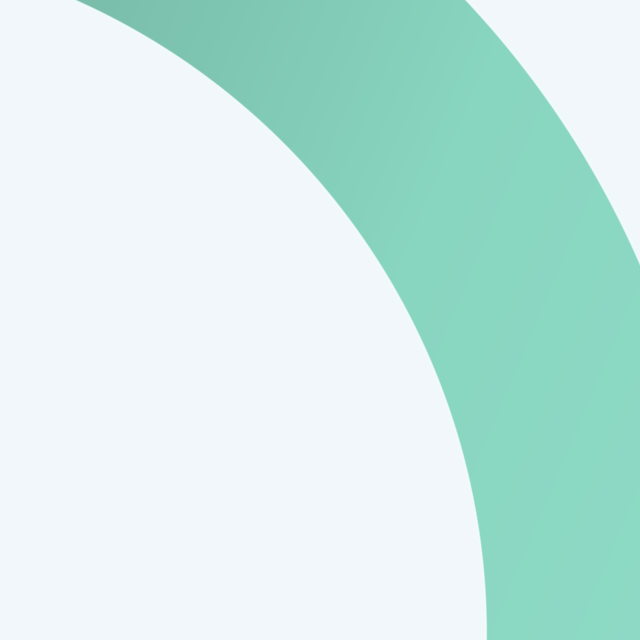
Reproduce this background procedurally as a Shadertoy shader.

```glsl
const vec3 PAPER = vec3(0.945, 0.969, 0.984);
const vec3 HALO = vec3(0.955, 0.995, 0.992);
const vec3 MINT_DARK = vec3(0.475, 0.743, 0.665);
const vec3 MINT_MID = vec3(0.533, 0.834, 0.752);
const vec3 MINT_LIGHT = vec3(0.553, 0.852, 0.772);

const vec2 RING_CENTER = vec2(-0.323, 0.0104);
const float INNER_RADIUS = 1.0837;
const float OUTER_RADIUS = 1.4427;
const float EDGE_SOFTNESS = 0.0016;
const float HALO_WIDTH = 0.004;
const float HALO_STRENGTH = 0.6;

const vec2 SHADE_DIRECTION = vec2(0.92, -0.39);
const float SHADE_START = 0.12;
const float SHADE_MID = 0.74;
const float SHADE_END = 1.31;

// Signed distance to the ring, negative inside the band
float ringDistance(vec2 p) {
    float middle = 0.5 * (INNER_RADIUS + OUTER_RADIUS);
    float halfWidth = 0.5 * (OUTER_RADIUS - INNER_RADIUS);
    return abs(length(p - RING_CENTER) - middle) - halfWidth;
}

// Diagonal gradient measured from the top left corner
vec3 mintShade(vec2 p) {
    float t = dot(p - vec2(0.0, 1.0), SHADE_DIRECTION);
    float rise = clamp((t - SHADE_START) / (SHADE_MID - SHADE_START), 0.0, 1.0);
    float settle = clamp((t - SHADE_MID) / (SHADE_END - SHADE_MID), 0.0, 1.0);
    vec3 color = mix(MINT_DARK, MINT_MID, rise);
    return mix(color, MINT_LIGHT, settle);
}

void mainImage(out vec4 fragColor, in vec2 fragCoord) {
    vec2 p = fragCoord / iResolution.xy;
    float pixel = 1.0 / min(iResolution.x, iResolution.y);
    float d = ringDistance(p);

    // Pale paper with a faint rim of light beside the band
    float halo = HALO_STRENGTH * exp(-max(d, 0.0) / HALO_WIDTH);
    vec3 color = mix(PAPER, HALO, halo);

    // Band with smoothed edges
    float edge = max(EDGE_SOFTNESS, 0.75 * pixel);
    color = mix(color, mintShade(p), 1.0 - smoothstep(-edge, edge, d));

    fragColor = vec4(color, 1.0);
}
```
